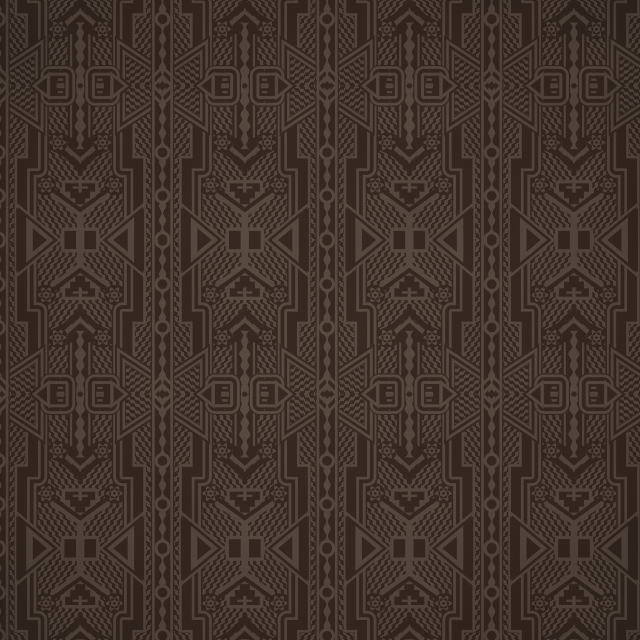
Write a Shadertoy shader that draws this pattern.

```glsl
// Tone-on-tone deco damask: a stepped tower, bow-tie, totem and beaded spine.
// One quarter cell is drawn with distance functions and mirrored both ways;
// woven grain and a soft vignette finish the cloth.

const vec2 HALF_CELL = vec2(98.75, 185.0);   // in 1/768 of the canvas
const vec3 THREAD = vec3(0.337, 0.284, 0.249);
const vec3 GROUND = vec3(0.208, 0.157, 0.126);

float paint(float base, float tone, float d, float aa) {
    return mix(base, tone, 1.0 - smoothstep(-aa, aa, d));
}

float box(vec2 p, vec2 size) {
    vec2 q = abs(p) - size;
    return length(max(q, 0.0)) + min(max(q.x, q.y), 0.0);
}

float band(float d, float at, float width) {
    return abs(d - at) - 0.5 * width;
}

// Parallel staircase lines, climbing one rise per run
float stairs(vec2 p, float pitch, float run, float rise) {
    float t = p.y / run;
    float x = p.x + rise * (floor(t) + smoothstep(0.25, 0.75, fract(t)));
    return (abs(fract(x / pitch) - 0.5) - 0.24) * pitch;
}

float flower(float base, vec2 p, float aa) {
    float r = length(p), petals = cos(6.0 * atan(p.y, p.x));
    base = paint(base, 0.0, r - 12.0, aa);
    base = paint(base, 1.0, r - 8.2 - 2.0 * petals, aa);
    base = paint(base, 0.0, band(r, 5.2, 1.8 + petals), aa);
    return paint(base, 0.0, r - 1.6, aa);
}

// Central column; p.x is the distance from the totem axis
float totemPanel(vec2 p, float aa) {
    float ink = 1.0 - paint(0.0, 1.0, stairs(p, 8.0, 7.0, 5.0), aa);
    // Lower gable with the totem beneath it
    float gable = (p.y + 0.9 * p.x - 89.0) / 1.35;
    ink = paint(ink, 0.0, max(gable, p.x - 15.0), aa);
    ink = paint(ink, 0.0, max(band(gable, 7.0, 7.0), p.x - 26.0), aa);
    ink = paint(ink, 1.0, max(band(gable, 0.0, 4.5), p.x - 27.0), aa);
    float waist = 4.0 + 1.6 * sin(p.y * 0.42) + 1.2 * sin(p.y * 0.17);
    ink = paint(ink, 1.0, max(p.x - waist, p.y - 76.0), aa);
    ink = paint(ink, 1.0, max(band(p.x, 11.0, 2.6), p.y - 62.0), aa);
    ink = paint(ink, 0.0, length(p) - 3.2, aa);
    // Stepped ziggurat under the upper gable
    float steps = box(p - vec2(0.0, 122.0), vec2(18.0, 5.0));
    steps = min(steps, box(p - vec2(0.0, 126.0), vec2(12.0, 9.0)));
    steps = min(steps, box(p - vec2(0.0, 130.0), vec2(6.0, 12.0)));
    ink = paint(ink, 1.0, steps - 4.0, aa);
    ink = paint(ink, 0.0, steps, aa);
    ink = paint(ink, 1.0, min(box(p - vec2(0.0, 121.0), vec2(2.0, 7.0)),
                              box(p - vec2(0.0, 122.0), vec2(9.0, 1.4))), aa);
    float roof = (p.y + 0.72 * p.x - 155.0) / 1.23;
    ink = paint(ink, 0.0, max(band(roof, -5.0, 5.0), p.x - 34.0), aa);
    ink = paint(ink, 1.0, max(band(roof, 0.0, 5.0), p.x - 36.0), aa);
    ink = paint(ink, 1.0, max(p.x - 4.0, 152.0 - p.y), aa);
    // Paired squares
    float square = box(p - vec2(12.0, HALF_CELL.y), vec2(7.0, 11.0));
    ink = paint(ink, 1.0, square - 4.0, aa);
    ink = paint(ink, 0.0, square, aa);
    ink = flower(ink, p - vec2(27.0, 68.0), aa);
    return flower(ink, p - vec2(41.0, 119.0), aa);
}

// Stepped tower beside the spine, with the side triangles
float tower(float ink, vec2 p, float aa) {
    float edge = min(box(p, vec2(48.0, 99.0)), box(p, vec2(35.0, 230.0)));
    ink = paint(ink, 0.0, edge - 13.0, aa);
    ink = paint(ink, 1.0, min(band(edge, 1.5, 3.6), band(edge, 9.5, 3.4)), aa);
    ink = paint(ink, 0.0, edge, aa);
    float field = max(stairs(p, 8.0, 6.0, 4.5), edge + 15.0);
    ink = paint(ink, 1.0, min(field, band(edge, -13.5, 3.2)), aa);
    // Nested triangles pointing at the paired squares
    float wedge = (HALF_CELL.y - p.y - 0.83 * (67.0 - p.x)) / 1.3;
    float side = max(wedge, 37.0 - p.x);
    ink = paint(ink, 1.0, max(wedge - 6.0, 22.0 - p.x), aa);
    ink = paint(ink, 0.0, max(band(wedge, 1.5, 3.2), 24.0 - p.x), aa);
    ink = paint(ink, 0.0, max(wedge + 5.0, 39.0 - p.x), aa);
    ink = paint(ink, 0.0, max(wedge - 1.0, box(p - vec2(28.0, 185.0), vec2(6.0, 60.0))), aa);
    return paint(ink, 1.0, max(abs(side + 3.0) - 1.8, 37.0 - p.x), aa);
}

float bowTie(float ink, vec2 p, float aa) {
    float slope = (p.y - 18.0 - 0.66 * p.x) / 1.2;
    float wing = max(slope, p.x - 53.0);
    ink = paint(ink, 0.0, wing - 4.0, aa);
    ink = paint(ink, 1.0, max(stairs(p.yx, 8.0, 6.0, 4.5), wing + 9.0), aa);
    ink = paint(ink, 1.0, min(band(wing, 0.0, 3.4), band(wing, -6.5, 3.0)), aa);
    // Framed box whose arrow points to the spine
    float frame = box(p - vec2(72.0, 0.0), vec2(9.0, 12.0));
    float arrow = max((p.y - 0.8 * (p.x - 41.0)) / 1.28, p.x - 62.0);
    ink = paint(ink, 0.0, min(frame - 13.0, arrow - 3.0), aa);
    ink = paint(ink, 1.0, min(band(frame, 2.0, 3.6), band(frame, 10.0, 3.4)), aa);
    ink = paint(ink, 0.0, arrow, aa);
    ink = paint(ink, 1.0, band(arrow, -1.5, 3.5), aa);
    return paint(ink, 1.0, box(vec2(p.x - 75.0, mod(p.y, 6.0) - 1.5),
                               vec2(5.0 - 0.25 * p.y, 1.4)), aa);
}

float spine(float ink, vec2 p, float aa) {
    ink = paint(ink, 0.0, p.x - 14.0, aa);
    ink = paint(ink, 1.0, min(band(p.x, 11.0, 3.2), p.x - 2.6 - 1.6 * sin(p.y * 0.36)), aa);
    for (int i = 0; i < 3; i++) {
        float r = length(p - vec2(0.0, 80.0 + 52.0 * float(i)));
        ink = paint(ink, 1.0, r - 9.5, aa);
        ink = paint(ink, 0.0, r - 5.8, aa);
    }
    float diamond = (p.y + 1.0 * p.x) / 1.41;
    ink = paint(ink, 1.0, max(min(band(diamond, 8.0, 3.5), band(diamond, 16.0, 3.5)), p.x - 13.0), aa);
    return paint(ink, 0.0, diamond - 4.0, aa);
}

vec2 gradientAt(vec2 cell) {
    float a = 6.2832 * fract(sin(dot(cell, vec2(127.1, 311.7))) * 43758.5);
    return vec2(cos(a), sin(a));
}

float gradientNoise(vec2 p) {
    vec2 i = floor(p), f = fract(p), s = f * f * (3.0 - 2.0 * f), e = vec2(1.0, 0.0);
    float low = mix(dot(gradientAt(i), f), dot(gradientAt(i + e), f - e), s.x);
    float high = mix(dot(gradientAt(i + e.yx), f - e.yx), dot(gradientAt(i + 1.0), f - 1.0), s.x);
    return mix(low, high, s.y);
}

void mainImage(out vec4 fragColor, in vec2 fragCoord) {
    vec2 uv = fragCoord / iResolution.xy;
    vec2 p = uv * 768.0;
    float aa = 0.65 * 768.0 / iResolution.y;
    // Mirror about the spine and the bow-tie
    vec2 period = 2.0 * HALF_CELL;
    vec2 q = abs(mod(p - vec2(195.0, 665.0) + HALF_CELL, period) - HALF_CELL);
    float ink = totemPanel(vec2(HALF_CELL.x - q.x, q.y), aa);
    ink = tower(ink, q, aa);
    ink = bowTie(ink, q, aa);
    ink = spine(ink, q, aa);
    // Cloth grain, faint fading and vignette
    float cloth = 1.0 + 0.06 * gradientNoise(p * vec2(0.45, 0.6)) + 0.05 * gradientNoise(p * 0.015);
    vec2 c = uv - 0.5;
    fragColor = vec4(mix(GROUND, THREAD, ink) * cloth * (1.02 - 0.42 * dot(c, c)), 1.0);
}
```
